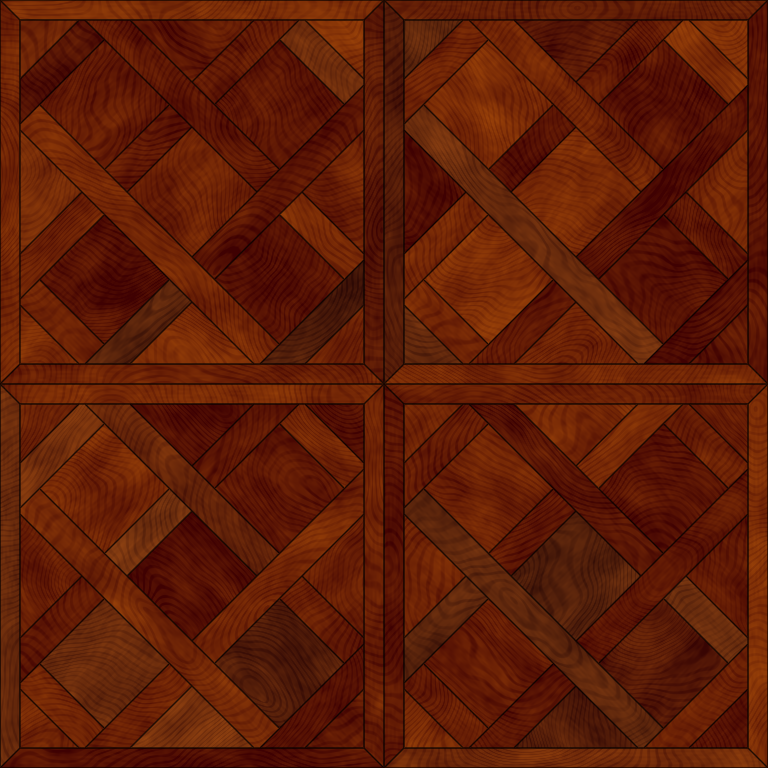
Write a three.js fragment shader that draws this texture.

```glsl
// Parquet floor of square panels: a mitred frame around a diagonal basket weave.
// Woven strips sit on half-integer lines of rotated axes; every plank gets its own
// tone and a grain of warped growth rings.
#define PANELS 2.0
#define FRAME 0.052
#define WEAVE_SCALE 0.3222
#define STRIP_HALF 0.1286
#define SEAM 0.0032
#define RING_FREQ 460.0
#define RING_DEPTH 0.22
#define TONE_MIN 0.16
#define TONE_MAX 0.80
#define BLOTCH 0.75

varying vec2 vUv;

const vec3 DARK_WOOD = vec3(0.29, 0.035, 0.01);
const vec3 LIGHT_WOOD = vec3(0.57, 0.235, 0.03);
const vec3 BROWN_WOOD = vec3(0.40, 0.20, 0.08);

float hash(vec2 p) {
  return fract(sin(dot(p, vec2(127.1, 311.7))) * 43758.5453);
}

float noise(vec2 p) {
  vec2 i = floor(p), f = fract(p);
  f = f * f * (3.0 - 2.0 * f);
  return mix(mix(hash(i), hash(i + vec2(1.0, 0.0)), f.x),
             mix(hash(i + vec2(0.0, 1.0)), hash(i + vec2(1.0)), f.x), f.y);
}

float fbm(vec2 p) {
  float sum = 0.0, amp = 0.5;
  for (int i = 0; i < 4; i++) {
    sum += amp * noise(p);
    p = p * 2.03 + 17.1;
    amp *= 0.5;
  }
  return sum / 0.9375;
}

// True where the falling strip passes over the rising one at a crossing
bool fallingOnTop(vec2 crossing) {
  return abs(crossing.y) < 1.0 && abs(crossing.x + crossing.y + 0.5) < 1.0;
}

// Wood colour; p.x runs along the plank, seed identifies it
vec3 wood(vec2 p, vec2 seed) {
  float tone = hash(seed);
  vec2 pick = vec2(hash(seed + 3.7), hash(seed + 8.3));
  vec2 w = p + pick * 40.0;

  // Growth rings around a random heart, bent by noise
  vec2 heart = (pick - 0.5) * vec2(0.9, 0.45);
  float stretch = mix(0.3, 1.0, hash(seed + 5.9));
  float radius = length((p - heart) * vec2(stretch, 1.0));
  radius += (noise(w * vec2(5.0, 8.0)) - 0.5) * 0.11;
  radius += (noise(w * vec2(16.0, 24.0)) - 0.5) * 0.014;
  float ring = smoothstep(-0.1, 1.0, sin(radius * RING_FREQ));
  ring *= 0.35 + 0.9 * noise(w * 14.0 + 5.0);

  // Worn patches, wide growth bands and fine pores
  float patches = fbm(w * vec2(9.0, 14.0)) - 0.5;
  float bands = noise(vec2(radius * 42.0, pick.x * 90.0)) - 0.5;
  float pores = noise(w * vec2(45.0, 190.0)) - 0.5;
  float mottle = noise(w * vec2(70.0, 55.0)) - 0.5;
  float t = mix(TONE_MIN, TONE_MAX, tone) + BLOTCH * patches + 0.16 * bands
          + 0.15 * pores + 0.12 * mottle - RING_DEPTH * ring;

  vec3 col = mix(DARK_WOOD, LIGHT_WOOD, clamp(t, -0.15, 1.1));
  float brown = 0.6 * smoothstep(0.7, 1.0, hash(seed + 11.3));
  return mix(col, BROWN_WOOD * (0.5 + 0.75 * t), brown);
}

void main() {
  vec2 panel = floor(vUv * PANELS);
  vec2 q = fract(vUv * PANELS) - 0.5;
  q.y = -q.y;
  vec2 m = abs(q);
  float border = 0.5 - max(m.x, m.y);
  vec2 id, grain;
  float edge;

  if (border < FRAME) {
    // Frame: four planks with mitred ends
    bool upright = m.x > m.y;
    vec2 along = upright ? q.yx : q;
    float side = sign(along.y);
    id = vec2(upright ? 90.0 : 70.0, side);
    grain = vec2(along.x, along.y - side * 0.474);
    edge = min(min(border, FRAME - border), abs(m.x - m.y) * 0.7071);
  } else {
    // Weave axes: x counts rising strips, y counts falling strips
    vec2 f = vec2(q.x + q.y, q.x - q.y) * 0.7071 / WEAVE_SCALE;
    vec2 strip = floor(f) + 0.5;
    vec2 gap = abs(f - strip) - STRIP_HALF;
    if (min(gap.x, gap.y) > 0.0) {
      // Square block between strips, grain turned at random
      id = floor(f + 0.5);
      grain = f - id;
      if (hash(id + panel * 5.3) > 0.5) grain = grain.yx;
      edge = min(gap.x, gap.y);
    } else {
      // Strip: cut wherever the other direction passes over it
      bool falling = gap.y < 0.0 && (gap.x > 0.0 || fallingOnTop(strip));
      vec2 g = falling ? f : f.yx;
      float line = falling ? strip.y : strip.x;
      float piece = 0.0;
      edge = falling ? -gap.y : -gap.x;
      for (int i = 0; i < 4; i++) {
        float c = float(i) - 1.5;
        if (fallingOnTop(falling ? vec2(c, line) : vec2(line, c)) != falling) {
          edge = min(edge, abs(abs(g.x - c) - STRIP_HALF));
          piece += step(c, g.x);
        }
      }
      id = vec2(line * 3.0 + (falling ? 30.0 : 50.0), piece);
      grain = vec2(g.x, g.y - line);
    }
    grain *= WEAVE_SCALE;
    edge = min(edge * WEAVE_SCALE, border - FRAME);
  }

  // Dark seams between planks
  vec3 col = wood(grain, id + panel * vec2(13.7, 29.3));
  col *= mix(0.25, 1.0, smoothstep(0.0005, SEAM, edge));
  gl_FragColor = vec4(col, 1.0);
}
```
